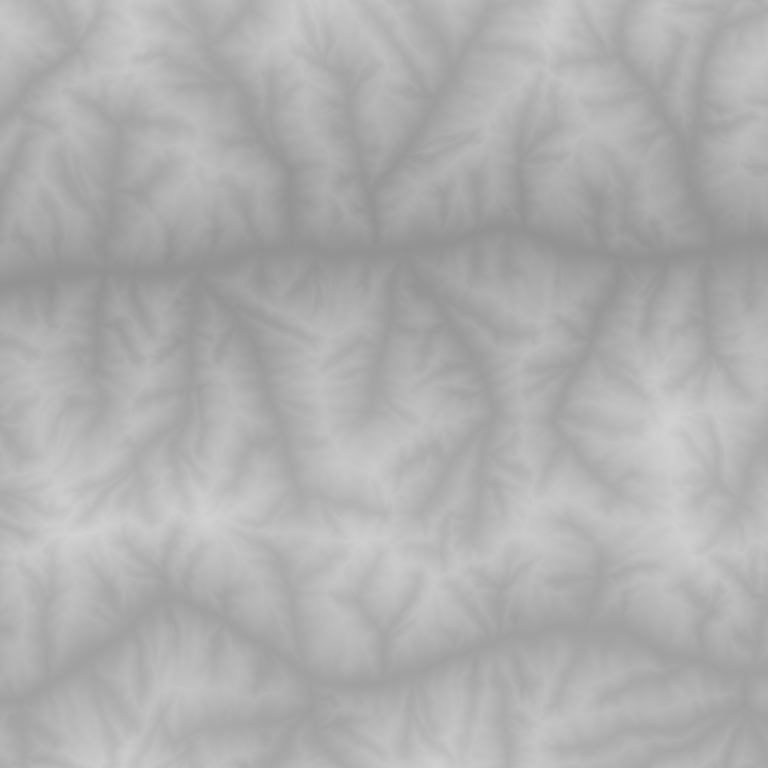
Write a WebGL 2 fragment shader that draws this texture map.

```glsl
#version 300 es
precision highp float;
// Grey height map of eroded uplands cut by branching river valleys.

uniform vec2 u_resolution;
out vec4 fragColor;

// Grey levels act as heights; slopes are grey per canvas height.
const float MAIN_FLOOR = 0.575;
const float LOWER_FLOOR = 0.63;
const float RIVER_CELLS = 7.0;
const float STREAM_CELLS = 20.0;
const float RIVER_SLOPE = 0.32;
const float STREAM_SLOPE = 0.90;
const float HILL_SLOPE = 1.15;
const float BANK_HEIGHT = 0.046;
const float BANK_WIDTH = 0.013;
const float TRUNK_ROUNDING = 0.013;
const float RIVER_ROUNDING = 0.008;
const float STREAM_ROUNDING = 0.004;
const float BLEND_SHARPNESS = 300.0;
const float BLEND_CENTRE = 0.7;
const float ROUGHNESS = 0.9;
const float JITTER = 0.8;
const float CAPTURE_RADIUS = 0.75;
const float GULLY_CELLS = 35.0;
const float GULLY_HEIGHT = 0.010;
const float GULLY_BRANCHING = 0.9;
const float TAU = 6.28319;

// Each vec3 holds a position and the valley floor height there.
vec3 sources[18];
vec3 mouths[18];
vec3 sites[25];
vec3 outlets[25];

vec2 hash2(vec2 p) {
    vec3 q = fract(vec3(p.xyx) * vec3(0.1031, 0.1030, 0.0973));
    q += dot(q, q.yzx + 33.33);
    return fract((q.xx + q.yz) * q.zy);
}

float cornerSlope(vec2 cell, vec2 offset) {
    return dot(hash2(cell) * 2.0 - 1.0, offset);
}

float gradientNoise(vec2 p) {
    vec2 i = floor(p), f = fract(p);
    vec2 u = f * f * f * (f * (f * 6.0 - 15.0) + 10.0);
    vec2 e = vec2(1.0, 0.0);
    return mix(mix(cornerSlope(i, f), cornerSlope(i + e, f - e), u.x),
               mix(cornerSlope(i + e.yx, f - e.yx), cornerSlope(i + 1.0, f - 1.0), u.x), u.y);
}

vec2 warp(vec2 p) {
    return vec2(gradientNoise(p), gradientNoise(p + 57.3));
}

// Points straight above or below x on the two trunk rivers.
vec3 mainTrunk(float x) {
    return vec3(x, 0.68 - 0.04 * exp(-40.0 * x * x) + 0.006 * sin(21.0 * x), MAIN_FLOOR);
}

vec3 lowerTrunk(float x) {
    return vec3(x, 0.15 + 0.045 * sin(13.0 * x - 1.6) * (1.0 - 0.6 * x), LOWER_FLOOR);
}

vec3 nearestOnChannel(vec2 p, int k) {
    vec3 along = mouths[k] - sources[k];
    float t = dot(p - sources[k].xy, along.xy) / max(dot(along.xy, along.xy), 1e-8);
    return sources[k] + along * clamp(t, 0.0, 1.0);
}

// The point of the existing network that p drains to most easily.
vec3 findOutlet(vec2 p, int count, float slope) {
    vec3 best = mainTrunk(p.x), other = lowerTrunk(p.x);
    float lowest = best.z + slope * distance(p, best.xy);
    float height = other.z + slope * distance(p, other.xy);
    if (height < lowest) { lowest = height; best = other; }
    for (int k = 0; k < count; k++) {
        other = nearestOnChannel(p, k);
        height = other.z + slope * distance(p, other.xy);
        if (height < lowest) { lowest = height; best = other; }
    }
    return best;
}

// Grow nine tributaries on a jittered grid around p.
void growLevel(vec2 p, float cells, float slope, int first) {
    vec2 corner = floor(p * cells) - 2.0;
    for (int k = 0; k < 25; k++) {
        vec2 cell = corner + vec2(k % 5, k / 5);
        vec2 random = hash2(cell + cells * 7.0) - 0.5;
        vec2 site = (cell + 0.5 + JITTER * random) / cells;
        vec3 outlet = findOutlet(site, first, slope);
        float rough = ROUGHNESS * (fract(random.x * 37.0 + random.y * 91.0) - 0.5) / cells;
        float climb = max(distance(site, outlet.xy) + rough, 0.0);
        sites[k] = vec3(site, outlet.z + slope * climb);
        outlets[k] = outlet;
    }
    for (int n = 0; n < 9; n++) {
        int centre = (n / 3 + 1) * 5 + n % 3 + 1;
        vec3 site = sites[centre], mouth = site;
        float steepest = 0.0;
        if (distance(site.xy, outlets[centre].xy) * cells < CAPTURE_RADIUS) {
            mouth = outlets[centre];
        } else for (int k = 0; k < 9; k++) {
            vec3 next = sites[centre + (k / 3 - 1) * 5 + k % 3 - 1];
            float fall = (site.z - next.z) / max(distance(site.xy, next.xy), 1e-5);
            if (fall > steepest) { steepest = fall; mouth = next; }
        }
        sources[first + n] = site;
        mouths[first + n] = mouth;
    }
}

// Steep bank flattening into upland: xy sums uphill directions, z weights.
vec3 hillside(vec2 p, vec3 valley, float rounding) {
    vec2 uphill = p - valley.xy;
    float reach = length(vec2(length(uphill), rounding));
    float rise = reach - rounding;
    float height = valley.z + HILL_SLOPE * rise + BANK_HEIGHT * (1.0 - exp(-rise / BANK_WIDTH));
    return vec3(uphill / reach, 1.0) * exp(BLEND_SHARPNESS * (BLEND_CENTRE - height));
}

// Stripes running along the slope: x is the wave, y its quarter shift.
vec2 gullies(vec2 p, vec2 across) {
    vec2 sum = vec2(0.0);
    float total = 0.0;
    for (int k = 0; k < 9; k++) {
        vec2 cell = floor(p) + vec2(k % 3 - 1, k / 3 - 1);
        vec2 offset = p - cell - 0.5 - JITTER * (hash2(cell) - 0.5);
        float weight = exp(-4.0 * dot(offset, offset));
        float phase = TAU * dot(offset, across);
        sum += weight * vec2(cos(phase), sin(phase));
        total += weight;
    }
    return sum / total;
}

void main() {
    vec2 p = gl_FragCoord.xy / u_resolution.y;
    p += 0.045 * warp(p * 5.0) + 0.016 * warp(p * 15.0) + 0.005 * warp(p * 36.0);

    growLevel(p, RIVER_CELLS, RIVER_SLOPE, 0);
    growLevel(p, STREAM_CELLS, STREAM_SLOPE, 9);

    // Smooth minimum of all hillsides
    vec3 hills = hillside(p, mainTrunk(p.x), TRUNK_ROUNDING)
               + hillside(p, lowerTrunk(p.x), TRUNK_ROUNDING);
    for (int k = 0; k < 18; k++)
        hills += hillside(p, nearestOnChannel(p, k), k < 9 ? RIVER_ROUNDING : STREAM_ROUNDING);
    float height = BLEND_CENTRE - log(hills.z) / BLEND_SHARPNESS;

    // Fine gullies, then side branches along their flanks
    vec2 uphill = hills.xy / hills.z;
    float steepness = length(uphill);
    vec2 across = vec2(-uphill.y, uphill.x);
    vec2 wave = gullies(p * GULLY_CELLS, across);
    vec2 flank = uphill - GULLY_BRANCHING * wave.y * across;
    vec2 branch = gullies(p * GULLY_CELLS * 1.9, vec2(-flank.y, flank.x));
    height += GULLY_HEIGHT * steepness * (wave.x + 0.3 * branch.x);

    fragColor = vec4(vec3(clamp(height, 0.0, 1.0)), 1.0);
}
```
